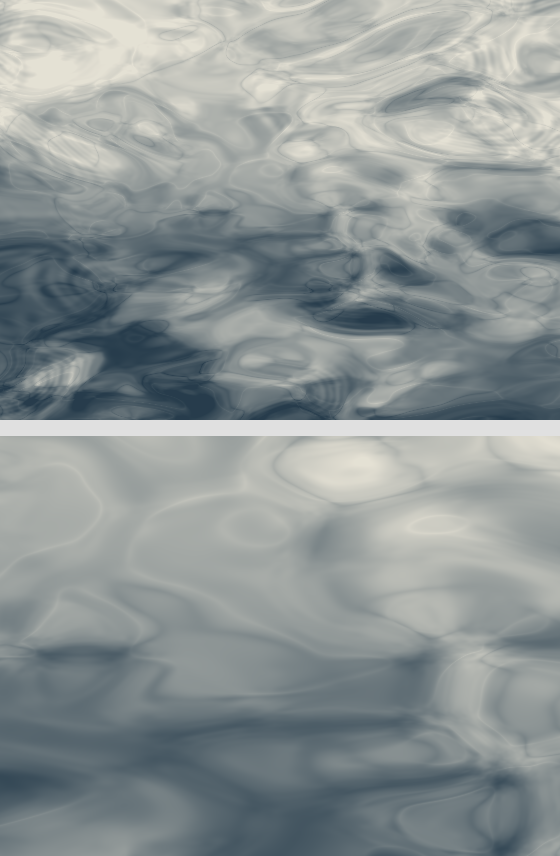
Top, the full canvas; bottom, a detail of the centre.
Reproduce this texture procedurally as a WebGL 1 fragment shader.

```glsl
precision highp float;
// Draws a pale clouded sky mirrored in slow, oily ripples of dark blue-grey water.
uniform vec2 u_resolution;

const vec3 DEEP_WATER = vec3(0.26, 0.33, 0.375);
const vec3 CLOUD_LIGHT = vec3(0.86, 0.85, 0.805);

vec2 hash2(vec2 cell) {
  vec2 k = vec2(dot(cell, vec2(127.1, 311.7)), dot(cell, vec2(269.5, 183.3)));
  return fract(sin(k) * 43758.5453);
}

// Smooth cellular noise: one signed round bump at a random point of each cell.
float bumps(vec2 p, float seed) {
  vec2 home = floor(p);
  float sum = 0.0;
  for (int j = -1; j <= 1; j++) {
    for (int i = -1; i <= 1; i++) {
      vec2 cell = home + vec2(float(i), float(j));
      vec2 offset = p - cell - hash2(cell + seed);
      float falloff = max(0.0, 1.0 - dot(offset, offset));
      float strength = 2.0 * hash2(cell + seed + 17.3).x - 1.0;
      sum += strength * falloff * falloff * falloff;
    }
  }
  return sum;
}

// Layered sines bend the round bumps into drifting, uneven shapes.
vec2 drift(vec2 p, float amount) {
  vec2 broad = sin(vec2(8.0 * p.y + 3.0 * p.x, 6.0 * p.x - 4.0 * p.y + 1.7));
  vec2 small = sin(vec2(19.0 * p.y - 7.0 * p.x + 2.0, 15.0 * p.x + 9.0 * p.y));
  return p + amount * (broad * vec2(1.0, 0.5) + small * vec2(0.45, 0.18));
}

float waveHeight(vec2 p) {
  return bumps(p, 3.0) + 0.17 * bumps(p * 2.2, 11.0);
}

vec2 waveSlope(vec2 p, float centre) {
  const float STEP = 0.03;
  float right = waveHeight(p + vec2(STEP, 0.0));
  float above = waveHeight(p + vec2(0.0, STEP));
  return (vec2(right, above) - centre) / STEP;
}

float cloudLayers(vec2 p) {
  float sum = 0.0;
  float gain = 1.0;
  for (int octave = 0; octave < 5; octave++) {
    sum += gain * bumps(p, 23.0 + 9.0 * float(octave));
    p = mat2(2.0, 0.3, -0.3, 2.1) * p;
    gain *= 0.47;
  }
  return sum;
}

// Thin soft line, 0 to 1, where the field crosses zero.
float crease(float field, float sharpness) {
  return exp(-sharpness * sqrt(field * field + 0.0004));
}

void main() {
  vec2 p = gl_FragCoord.xy / u_resolution.y;
  vec2 water = drift(p, 0.035);

  // Ripples: flat ovals whose slopes bend the reflection.
  vec2 ripple = water * vec2(3.5, 7.8);
  float height = waveHeight(ripple);
  vec2 slope = waveSlope(ripple, height);

  // Mirrored sky: a bright bank above, darker water below.
  vec2 mirrored = water * vec2(1.5, 3.5) + 0.42 * slope;
  float cloud = cloudLayers(mirrored);
  float shore = water.y + 0.03 * slope.y + 0.08 * bumps(water * vec2(1.4, 2.6), 41.0);
  float bank = smoothstep(0.38, 0.72, shore);
  float light = mix(0.13, 0.67, bank) + 0.45 * cloud;

  // Fine streaks: dark and pale creases squeezed along the ripple edges.
  float darkCrease = crease(bumps(mirrored * vec2(2.3, 2.6), 71.0), 16.0);
  float paleCrease = crease(bumps(mirrored * vec2(2.9, 3.3), 83.0), 14.0);

  // Uneven rings around crests and hollows, fading in and out in patches.
  float patches = smoothstep(-0.1, 0.5, bumps(water * vec2(3.0, 5.0), 57.0));
  float wander = 3.0 * cloud + 2.0 * slope.x;
  float rings = sin(19.0 * height + wander) + 0.6 * sin(43.0 * height - wander);
  light += 0.07 * patches * rings - 0.16 * darkCrease + 0.1 * paleCrease;

  light = clamp(light + 0.02, -0.18, 1.06);
  gl_FragColor = vec4(mix(DEEP_WATER, CLOUD_LIGHT, light), 1.0);
}
```
